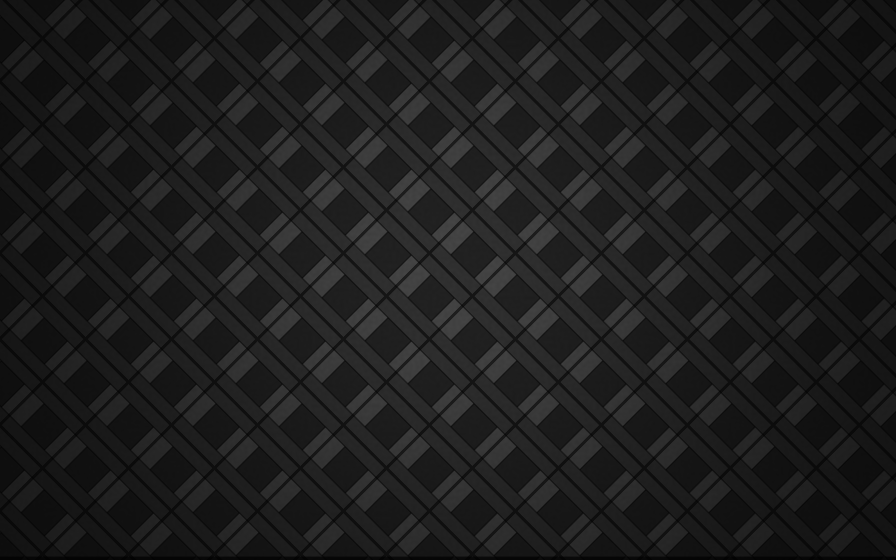
This pattern is drawn by a WebGL 1 fragment shader. Its source:

```glsl
precision highp float;
// Dark diagonal plaid: grey bands woven over paired light bars, lit from the centre.
uniform vec2 u_resolution;

vec2 gradient(vec2 cell) {
  float angle = 6.2832 * fract(sin(dot(cell, vec2(127.1, 311.7))) * 43758.5);
  return vec2(cos(angle), sin(angle));
}

float gradientNoise(vec2 p) {
  vec2 i = floor(p), f = fract(p);
  vec2 u = f * f * (3.0 - 2.0 * f);
  float low = mix(dot(gradient(i), f),
                  dot(gradient(i + vec2(1.0, 0.0)), f - vec2(1.0, 0.0)), u.x);
  float high = mix(dot(gradient(i + vec2(0.0, 1.0)), f - vec2(0.0, 1.0)),
                   dot(gradient(i + 1.0), f - 1.0), u.x);
  return mix(low, high, u.y);
}

// Antialiased coverage of the interval from lo to hi
float strip(float x, float lo, float hi, float blur) {
  float d = abs(x - 0.5 * (lo + hi)) - 0.5 * (hi - lo);
  return 1.0 - smoothstep(-0.5 * blur, 0.5 * blur, d);
}

// Hairlines along both edges of a stripe
float edges(float x, float lo, float hi, float blur) {
  return max(strip(x, lo - 0.012, lo + 0.012, blur),
             strip(x, hi - 0.012, hi + 0.012, blur));
}

void main() {
  vec2 p = (gl_FragCoord.xy - 0.5 * u_resolution) / u_resolution.y;

  // Diagonal cell: x crosses the rising bars, y crosses the falling bands
  vec2 diagonal = vec2(p.x - p.y + 0.078, p.x + p.y - 0.0146) / 0.1535;
  vec2 cell = fract(diagonal + 0.5) - 0.5;
  float blur = 9.2 / u_resolution.y;

  // Rising bars, a narrow and a wide one beside a dark groove
  float tone = 0.125;
  tone = mix(tone, 0.255, strip(cell.x, -0.21, 0.25, blur));
  tone *= 1.0 - 0.45 * edges(cell.x, -0.21, 0.25, blur);

  // Falling bands lie over the bars
  float band = strip(cell.y, -0.23, 0.23, blur);
  tone = mix(tone, 0.18, band);
  tone *= 1.0 - 0.45 * edges(cell.y, -0.23, 0.23, blur);

  // Grooves run through both directions
  float groove = max(strip(cell.x, -0.045, 0.005, blur),
                     strip(cell.y, -0.025, 0.025, blur));
  tone *= 1.0 - 0.55 * groove;

  // Faint cloth grain
  tone *= 1.0 + 0.07 * gradientNoise(p * 140.0);

  // Central light fading towards the corners
  vec2 fromLight = p - vec2(0.0, 0.03);
  tone *= mix(0.36, 1.03, exp(-2.8 * dot(fromLight, fromLight)));

  // Dark rim at the bottom
  tone *= mix(0.3, 1.0, smoothstep(0.004, 0.008, p.y + 0.5));

  gl_FragColor = vec4(vec3(tone), 1.0);
}
```
